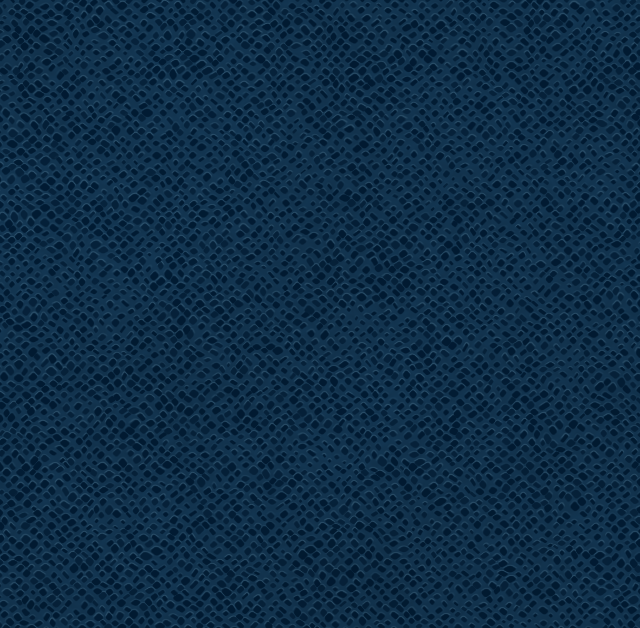
Write a Shadertoy shader that draws this texture.

```glsl
// Navy embossed leather: a diagonal lattice of uneven dark pits with lit upper rims.

#define CELLS 70.0        // lattice cells across the canvas width
#define SQUASH 1.08       // vertical compression of the lattice
#define WARP 0.42         // bending of the lattice lines, in cells
#define JITTER 0.16       // random shift of each pit, in cells
#define PIT_MIN 0.13      // smallest pit half width
#define PIT_MAX 0.42      // largest pit half width
#define EDGE 0.09         // softness of the pit walls
#define RIM_WIDTH 0.20    // thickness of the lit rim
#define GROUND vec3(0.070, 0.200, 0.305)
#define PIT vec3(0.004, 0.102, 0.192)
#define RIM vec3(0.175, 0.315, 0.415)

vec3 hash3(vec2 cell) {
    vec3 h = fract(cell.xyx * vec3(0.1031, 0.1030, 0.0973));
    h += dot(h, h.yxz + 33.33);
    return fract((h.xxy + h.yzz) * h.zyx);
}

// Layered sines, about -1 to 1
float waves(vec2 p) {
    float sum = 0.0, gain = 0.5;
    for (int i = 0; i < 4; i++) {
        sum += gain * sin(p.x + 1.7 * sin(p.y * 0.8)) * cos(p.y + 1.3 * sin(p.x * 0.7));
        p = mat2(1.2, 0.9, -0.9, 1.2) * p + 3.1;
        gain *= 0.65;
    }
    return sum;
}

float roundedBox(vec2 p, vec2 halfSize, float radius) {
    vec2 d = abs(p) - halfSize + radius;
    return length(max(d, 0.0)) + min(max(d.x, d.y), 0.0) - radius;
}

// Returns pit depth in x and rim light in y
vec2 emboss(vec2 q, float pixel) {
    vec2 home = floor(q);
    float soft = max(EDGE, 0.6 * pixel);
    vec2 relief = vec2(0.0);
    for (int j = -1; j <= 1; j++) {
        for (int i = -1; i <= 1; i++) {
            vec2 cell = home + vec2(i, j);
            vec3 place = hash3(cell);
            vec3 form = hash3(cell + 57.0);
            vec2 offset = q - cell - 0.5 - JITTER * (place.xy * 2.0 - 1.0);

            // Pit size follows both chance and broad patches
            float patchSize = 0.07 * waves(cell * 0.23);
            vec2 halfSize = mix(vec2(PIT_MIN), vec2(PIT_MAX), sqrt(form.xy)) + patchSize;
            halfSize = clamp(halfSize, 0.07, PIT_MAX);
            float d = roundedBox(offset, halfSize, 0.7 * min(halfSize.x, halfSize.y));

            float depth = mix(0.72, 1.0, smoothstep(0.1, 0.6, place.z));
            float pit = depth * (1.0 - smoothstep(-soft, soft, d));

            // The two upper walls catch the light
            float up = dot(offset, vec2(0.7071));
            float band = smoothstep(-0.02, 0.09, d) * (1.0 - smoothstep(0.09, RIM_WIDTH + 0.04, d));
            float light = band * smoothstep(0.0, 0.30, up) * mix(0.15, 1.0, form.z);
            relief = max(relief, vec2(pit, light));
        }
    }
    return relief;
}

void mainImage(out vec4 fragColor, in vec2 fragCoord) {
    vec2 uv = fragCoord / iResolution.x;

    // Diagonal lattice, with up along the positive diagonal
    vec2 p = uv * CELLS * vec2(1.0, SQUASH);
    vec2 q = vec2(p.x + p.y, p.y - p.x) * 0.7071;
    q += WARP * vec2(waves(q * 0.45), waves(q.yx * 0.45 + 11.0));

    vec2 relief = emboss(q, CELLS / iResolution.x);

    // Compose ground, rims and pits
    vec3 color = GROUND * (1.0 + 0.05 * waves(q * 1.9 + 5.0));
    color = mix(color, RIM, relief.y * 0.85);
    color = mix(color, PIT, relief.x);

    // Slow change of light over the sheet
    color *= 1.0 + 0.04 * waves(uv * 5.0 + 2.0) + 0.04 * (uv.y - 0.5);
    fragColor = vec4(color, 1.0);
}
```
